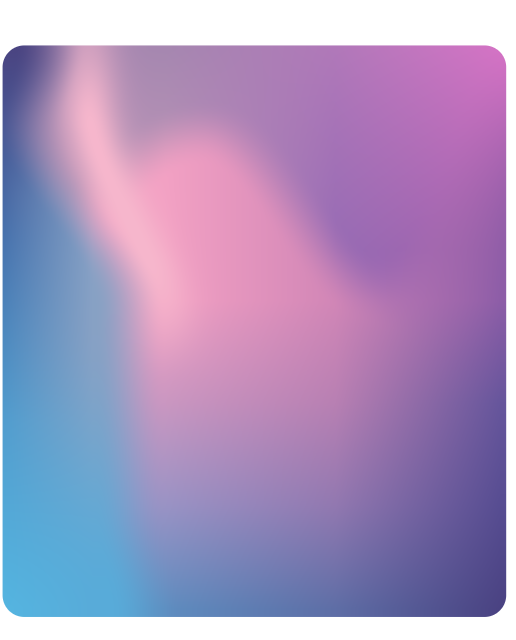
A WebGL 1 fragment shader for this background:

```glsl
precision highp float;
// Rounded card on white, filled with a soft mesh gradient of blue, pink and violet folds.
uniform vec2 u_resolution;

const float PI = 3.14159;

// Card shape, as fractions of the canvas
const vec2 CARD_MIN = vec2(0.005, 0.036);
const vec2 CARD_MAX = vec2(0.981, 0.929);
const float CARD_RADIUS = 0.034;
const vec3 PAPER = vec3(1.0);

// Wave that parts the pink body from the violet sky
const float WAVE_MID = 0.668;
const float WAVE_HEIGHT = 0.124;
const float WAVE_CREST = 0.396;
const float WAVE_SPAN_LEFT = 0.45;
const float WAVE_SPAN_RIGHT = 0.356;
const float WAVE_BLUR = 0.052;

// Pale ridge and blue side
const vec3 RIDGE_PINK = vec3(0.965, 0.715, 0.80);
const float RIDGE_WIDTH = 0.055;
const float BLUE_BLUR = 0.068;

// Blend of three colours at x = 0.32, 0.65 and 0.97
vec3 across(vec3 a, vec3 b, vec3 c, float x) {
  vec3 ab = mix(a, b, clamp((x - 0.32) / 0.33, 0.0, 1.0));
  return mix(ab, c, clamp((x - 0.65) / 0.32, 0.0, 1.0));
}

// Ramp of four evenly spaced colours, t from 0 to 3
vec3 ramp(vec3 a, vec3 b, vec3 c, vec3 d, float t) {
  vec3 col = mix(a, b, clamp(t, 0.0, 1.0));
  col = mix(col, c, clamp(t - 1.0, 0.0, 1.0));
  return mix(col, d, clamp(t - 2.0, 0.0, 1.0));
}

// Pink body, cooling towards the bottom and darkening to the right
vec3 bodyColor(vec2 uv) {
  float t = (uv.y - 0.05) / 0.16;
  vec3 left = ramp(vec3(0.37, 0.55, 0.75), vec3(0.60, 0.575, 0.77),
                   vec3(0.79, 0.59, 0.755), vec3(0.95, 0.63, 0.765), t);
  vec3 middle = ramp(vec3(0.37, 0.43, 0.65), vec3(0.57, 0.47, 0.69),
                     vec3(0.72, 0.50, 0.70), vec3(0.82, 0.525, 0.715), t);
  vec3 right = ramp(vec3(0.29, 0.26, 0.51), vec3(0.34, 0.30, 0.57),
                    vec3(0.40, 0.335, 0.61), vec3(0.55, 0.365, 0.655), t);
  return across(left, middle, right, uv.x);
}

// Violet sky, brightest in the right corner
vec3 skyColor(vec2 uv) {
  float t = clamp((uv.y - 0.609) / 0.313, 0.0, 1.0);
  vec3 low = across(vec3(0.77, 0.61, 0.73), vec3(0.59, 0.42, 0.705),
                    vec3(0.65, 0.38, 0.675), uv.x);
  vec3 high = across(vec3(0.65, 0.53, 0.69), vec3(0.69, 0.47, 0.725),
                     vec3(0.83, 0.45, 0.77), uv.x);
  return mix(low, high, t);
}

// Blue side, indigo at the top and greyer towards the fold
vec3 blueColor(vec2 uv) {
  vec3 edge = ramp(vec3(0.33, 0.71, 0.88), vec3(0.31, 0.615, 0.81),
                   vec3(0.27, 0.44, 0.675), vec3(0.29, 0.27, 0.51),
                   (uv.y - 0.05) / 0.29);
  vec3 inner = mix(vec3(0.345, 0.67, 0.85), vec3(0.53, 0.63, 0.77),
                   smoothstep(0.05, 0.5, uv.y));
  inner = mix(inner, edge, smoothstep(0.68, 0.85, uv.y));
  return mix(edge, inner, clamp(uv.x / 0.18, 0.0, 1.0));
}

// Amount of sky above the wave, measured across its slope
float skyAmount(vec2 uv) {
  float span = uv.x < WAVE_CREST ? WAVE_SPAN_LEFT : WAVE_SPAN_RIGHT;
  float phase = PI * (uv.x - WAVE_CREST) / span;
  float slope = WAVE_HEIGHT * PI / span * sin(phase);
  float dist = uv.y - WAVE_MID - WAVE_HEIGHT * cos(phase);
  dist /= sqrt(1.0 + slope * slope * 1.5);
  float blur = mix(WAVE_BLUR, 0.14, smoothstep(0.70, 0.95, uv.x));
  return smoothstep(-blur, blur, dist);
}

// Amount of pale ridge along its bending centre line
float ridgeAmount(vec2 uv) {
  float center = 0.172 + 0.15 * (1.0 - smoothstep(0.48, 0.844, uv.y));
  float d = (uv.x - center) / RIDGE_WIDTH;
  float fade = smoothstep(0.40, 0.60, uv.y) * (1.0 - 0.5 * smoothstep(0.80, 0.95, uv.y));
  return exp(-d * d) * fade;
}

// Amount of blue left of its own soft boundary
float blueAmount(vec2 uv) {
  float border = 0.061 + 0.19 * (1.0 - smoothstep(0.518, 0.805, uv.y));
  border += 0.035 * smoothstep(0.805, 0.922, uv.y);
  border += 0.03 * (1.0 - smoothstep(0.04, 0.2, uv.y));
  return 1.0 - smoothstep(-BLUE_BLUR, BLUE_BLUR, uv.x - border);
}

// Coverage of the rounded card
float cardMask(vec2 uv) {
  vec2 scale = vec2(u_resolution.x / u_resolution.y, 1.0);
  vec2 q = abs(uv - 0.5 * (CARD_MIN + CARD_MAX)) - 0.5 * (CARD_MAX - CARD_MIN);
  q = q * scale + CARD_RADIUS;
  float d = length(max(q, 0.0)) + min(max(q.x, q.y), 0.0) - CARD_RADIUS;
  return clamp(0.5 - d * u_resolution.y, 0.0, 1.0);
}

void main() {
  vec2 uv = gl_FragCoord.xy / u_resolution;
  vec3 col = mix(bodyColor(uv), skyColor(uv), skyAmount(uv));
  col = mix(col, RIDGE_PINK, ridgeAmount(uv));
  col = mix(col, blueColor(uv), blueAmount(uv));
  gl_FragColor = vec4(mix(PAPER, col, cardMask(uv)), 1.0);
}
```
